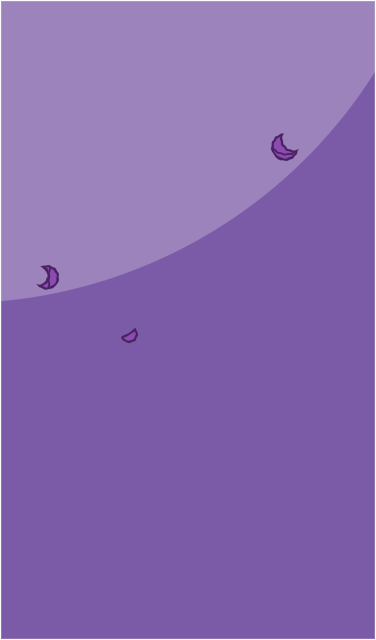
This background is drawn by a Shadertoy shader. Its source:

```glsl
// A violet field with a large pale disc entering from the upper left,
// three inked crescent petals and a thin white frame.
// Each petal is one circle with a second circle cut away, plus a crease arc.

#define SHEET_WIDTH 450.0
#define DISC_CENTER vec2(-53.0, 996.0)
#define DISC_RADIUS 593.0
#define FRAME_WIDTH 1.5
#define INK_HALF_WIDTH 1.4
#define INK_WOBBLE 0.35
#define FIELD_COLOR vec3(0.482, 0.358, 0.656)
#define DISC_COLOR vec3(0.610, 0.514, 0.736)
#define PETAL_COLOR vec3(0.545, 0.300, 0.700)
#define INK_COLOR vec3(0.290, 0.130, 0.380)
#define FRAME_COLOR vec3(0.985, 0.980, 0.990)

// Circles are stored as (center.x, center.y, radius) in sheet units.
const int PETAL_COUNT = 3;
const vec3 BODY[PETAL_COUNT] = vec3[](
    vec3(341.0, 590.0, 15.0), vec3(56.0, 434.0, 13.2), vec3(154.5, 366.0, 9.0));
const vec3 CUT[PETAL_COUNT] = vec3[](
    vec3(352.0, 600.0, 15.3), vec3(46.0, 436.0, 12.0), vec3(102.8, 453.3, 101.0));
const vec3 CREASE[PETAL_COUNT] = vec3[](
    vec3(343.0, 604.0, 22.8), vec3(158.0, 430.0, 99.5), vec3(0.0, 0.0, -9.0));

float circleDistance(vec2 p, vec3 circle) {
    return length(p - circle.xy) - circle.z;
}

// Coverage of the region where the distance is negative.
float cover(float dist, float pixel) {
    return 1.0 - smoothstep(-0.5 * pixel, 0.5 * pixel, dist);
}

void mainImage(out vec4 fragColor, in vec2 fragCoord) {
    float pixel = SHEET_WIDTH / iResolution.x;
    vec2 p = fragCoord * pixel;
    vec2 sheet = iResolution.xy * pixel;

    // Field and disc
    float disc = circleDistance(p, vec3(DISC_CENTER, DISC_RADIUS));
    vec3 color = mix(FIELD_COLOR, DISC_COLOR, cover(disc, 1.5 * pixel));

    // Petals, with a slight hand-drawn waver
    vec2 q = p + INK_WOBBLE * sin(p.yx * 0.7 + 2.0 * sin(p * 0.23));
    for (int i = 0; i < PETAL_COUNT; i++) {
        float shape = max(circleDistance(q, BODY[i]), -circleDistance(q, CUT[i]));
        float crease = max(abs(circleDistance(q, CREASE[i])) - 0.8 * INK_HALF_WIDTH, shape);
        float ink = min(abs(shape) - INK_HALF_WIDTH, crease);
        color = mix(color, PETAL_COLOR, cover(shape, pixel));
        color = mix(color, INK_COLOR, cover(ink, 1.4 * pixel));
    }

    // Frame
    vec2 margin = min(p, sheet - p);
    float frame = min(margin.x, margin.y) - FRAME_WIDTH;
    color = mix(color, FRAME_COLOR, cover(frame, pixel));

    fragColor = vec4(color, 1.0);
}
```
